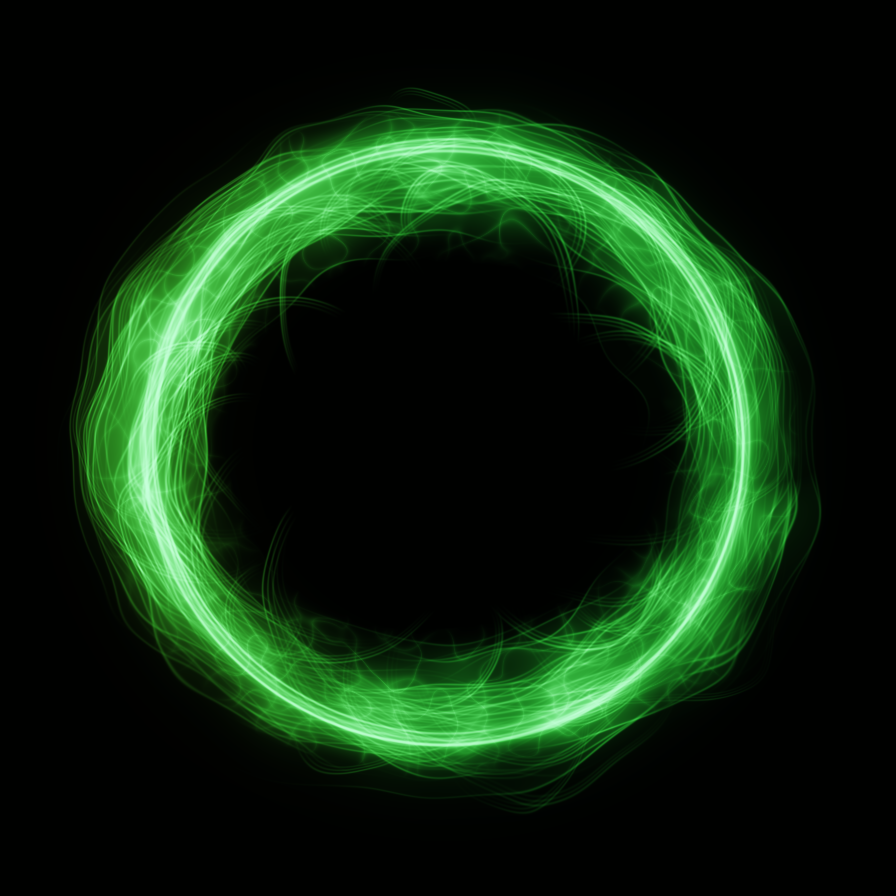
Reproduce this background procedurally as a Shadertoy shader.

```glsl
// A glowing green energy ring wrapped in smoky veils and fine light strands on black.

float hash(float n) { return fract(sin(n * 12.9898) * 43758.547); }

vec3 gradientAt(vec3 cell) {
    float n = dot(cell, vec3(1.0, 57.0, 113.0));
    return 2.0 * vec3(hash(n), hash(n + 0.37), hash(n + 0.71)) - 1.0;
}

float cornerValue(vec3 cell, vec3 f, vec3 corner) {
    return dot(gradientAt(cell + corner), f - corner);
}

// Gradient noise, roughly -0.8 to 0.8
float noise(vec3 p) {
    vec3 c = floor(p), f = fract(p);
    vec3 u = f * f * f * (f * (f * 6.0 - 15.0) + 10.0);
    vec2 e = vec2(0.0, 1.0);
    float near = mix(mix(cornerValue(c, f, e.xxx), cornerValue(c, f, e.yxx), u.x),
                     mix(cornerValue(c, f, e.xyx), cornerValue(c, f, e.yyx), u.x), u.y);
    float far = mix(mix(cornerValue(c, f, e.xxy), cornerValue(c, f, e.yxy), u.x),
                    mix(cornerValue(c, f, e.xyy), cornerValue(c, f, e.yyy), u.x), u.y);
    return mix(near, far, u.z);
}

// Wavy closed curves, each with a thin bright edge and a veil facing the ring
float strands(float r, float angle, float width) {
    float light = 0.0;
    for (float i = 0.0; i < 64.0; i++) {
        float base = mix(0.26, 0.38, hash(i + 1.3));
        float phase = 6.2832 * hash(i + 7.1);
        float waves = 1.0 + floor(4.0 * hash(i + 3.7));
        float ripples = 5.0 + floor(7.0 * hash(i + 5.9));
        float swing = mix(0.016, 0.052, hash(i + 9.2)) / sqrt(waves);
        float a1 = waves * angle + phase;
        float a2 = ripples * angle + 2.7 * phase;
        float curve = base + 0.012 * cos(2.0 * angle) + swing * sin(a1) + 0.007 * sin(a2);
        float slope = (swing * waves * cos(a1) + 0.007 * ripples * cos(a2)) / 0.33;
        float d = (r - curve) * inversesqrt(1.0 + slope * slope);
        d *= base < 0.33 ? 1.0 : -1.0;

        // Each strand brightens and dies away along its length
        float fade = 0.5 + 0.5 * sin(angle * (1.0 + floor(4.0 * hash(i + 2.2))) + 4.1 * phase);
        float edge = exp(-d * d / (width * width));
        float veil = smoothstep(-width, width, d) * exp(-max(d, 0.0) / 0.02);
        light += fade * fade * (0.55 * edge + 0.12 * veil);
    }
    return light;
}

// Bundles of short curling arcs that cross the ring and flick outward
float curls(vec2 p, float width) {
    float light = 0.0;
    for (float i = 0.0; i < 52.0; i++) {
        float turn = 2.39996 * i + hash(i + 21.0);
        vec2 axis = vec2(cos(turn), sin(turn));
        float radius = mix(0.05, 0.2, hash(i + 33.0));
        float tip = mix(0.29, 0.425, hash(i + 47.0));
        vec2 v = p - axis * (tip - radius);
        float len = length(v);
        float lean = turn + 2.4 * (hash(i + 58.0) - 0.5);
        float fade = max(dot(v, vec2(cos(lean), sin(lean))) / max(len, 0.001), 0.0);
        float dim = mix(0.75, 0.22, smoothstep(0.36, 0.42, tip));
        for (float j = 0.0; j < 3.0; j++) {
            float d = (len - radius + j * (0.004 + 0.012 * v.x * axis.y)) / width;
            light += fade * fade * dim * exp(-d * d) / (1.0 + 0.7 * j);
        }
    }
    return light;
}

void mainImage(out vec4 fragColor, in vec2 fragCoord) {
    float size = min(iResolution.x, iResolution.y);
    vec2 p = (fragCoord - 0.5 * iResolution.xy) / size - vec2(-0.002, 0.004);
    float r = length(p);
    float angle = atan(p.y, p.x);
    float width = max(0.0012, 0.65 / size);

    // Turbulent bending, strongest outside the ring
    float bend = mix(0.012, 0.03, smoothstep(0.31, 0.39, r));
    vec2 q = p + bend * vec2(noise(vec3(p * 9.0, 2.3)), noise(vec3(p * 9.0, 8.6)));
    float qr = length(q);

    // Smoke body between the inner and outer rims
    float inner = 0.225 + 0.018 * cos(2.0 * angle);
    float outer = 0.390 + 0.012 * cos(2.0 * angle);
    float body = smoothstep(inner, 0.335, qr) * (1.0 - smoothstep(0.325, outer, qr));
    float clouds = max(0.5 + 1.1 * noise(vec3(q * 12.0, 1.7)), 0.08);
    float light = 0.65 * body * clouds;

    // Ridged filaments, tangled inside the smoke
    for (float i = 0.0; i < 2.0; i++) {
        float ridge = abs(noise(vec3(q * (15.0 + 9.0 * i), 3.1 + 4.0 * i + 9.0 * qr)));
        light += sqrt(body) * (0.3 + clouds) * 0.4 * exp(-ridge * 26.0);
    }

    // Strands, kept clear of the dark centre and the far edges
    float reach = smoothstep(0.185, 0.28, r) * (1.0 - smoothstep(0.375, 0.45, r));
    float patches = clamp(0.8 + 1.3 * noise(vec3(p * 9.0, 5.4)), 0.2, 1.5);
    light += reach * patches * strands(qr, atan(q.y, q.x), width);
    light += sqrt(reach) * patches * curls(mix(p, q, 1.3), width);

    // Main ring: soft halo, pale band and fine parallel lines
    float d = r - 0.3325;
    float power = 0.85 + 0.22 * cos(2.0 * angle + 0.4) + 0.12 * sin(3.0 * angle + 1.0);
    light += power * (0.4 * exp(-abs(d) / 0.018) + 0.8 * exp(-d * d / 0.00006));
    for (float i = 0.0; i < 4.0; i++) {
        float offset = 0.0045 * (i - 1.7) + 0.0022 * sin(angle + 2.1 * i);
        float x = (d - offset) / max(0.0014, 0.75 / size);
        light += (1.0 + 0.5 * sin(2.0 * angle + 1.9 * i)) * exp(-x * x);
    }

    // Faint ambient spill, then green light that saturates to mint white
    light += 0.004 + 0.05 * exp(-abs(d) / 0.03);
    float g = 1.0 - exp(-light);
    float pale = 0.6 * pow(g, 6.0);
    float warmth = 0.2 * smoothstep(0.05, -0.35, p.x) * g * (1.0 - g);
    vec3 color = vec3(0.19 * g + pale + warmth, g, 0.24 * g + 1.05 * pale - 0.3 * warmth);
    fragColor = vec4(clamp(color, 0.0, 1.0), 1.0);
}
```
